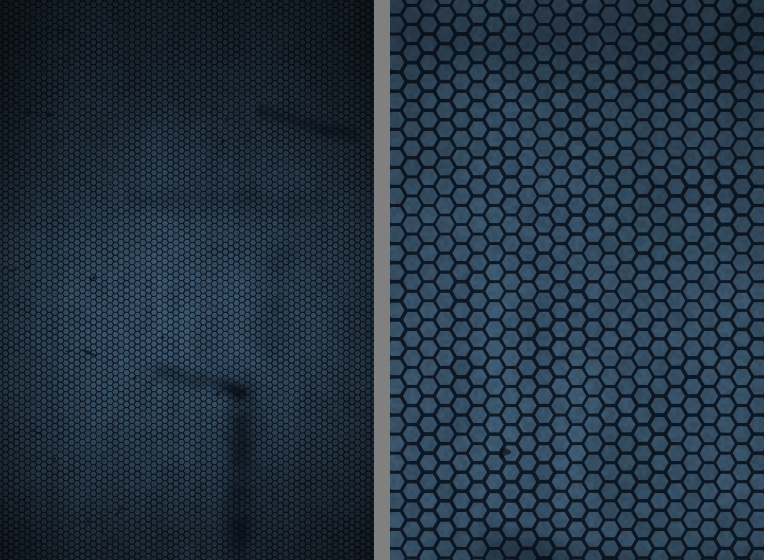
Left, the full canvas; right, a detail of the centre.
A Shadertoy shader for this pattern:

```glsl
// Worn dark blue hexagon mesh lit from the middle, with stains, scratches and specks.
#define REPEATS 34.0
#define LINE_HALF 0.088
#define CELL_COLOR vec3(0.222, 0.322, 0.408)
#define LINE_COLOR vec3(0.055, 0.098, 0.148)
#define STAIN_COLOR vec3(0.018, 0.035, 0.060)
#define LIGHT_HEIGHT 0.42
#define LIGHT_SPREAD 0.35
#define EDGE_SHADE 0.42
#define GRAIN 0.16
#define SPECKS 24
#define SCRATCHES 7

const float SQRT3 = sqrt(3.0);

float hash(vec2 p) {
    vec3 q = fract(p.xyx * vec3(0.1031, 0.1030, 0.0973));
    q += dot(q, q.yzx + 33.33);
    return fract((q.x + q.y) * q.z);
}

float noise(vec2 p) {
    vec2 i = floor(p), f = fract(p);
    f = f * f * (3.0 - 2.0 * f);
    return mix(mix(hash(i), hash(i + vec2(1, 0)), f.x),
               mix(hash(i + vec2(0, 1)), hash(i + 1.0), f.x), f.y);
}

float fbm(vec2 p) {
    float sum = 0.0, amp = 0.5;
    for (int i = 0; i < 4; i++) {
        sum += amp * noise(p);
        p = p * 2.03 + 17.1;
        amp *= 0.5;
    }
    return sum;
}

// Offset from the nearest centre of a flat-topped cell of unit height; cell id in zw.
vec4 hexCell(vec2 p) {
    vec2 pitch = vec2(SQRT3, 1.0);
    vec2 idA = floor(p / pitch + 0.5), idB = floor(p / pitch) + 0.5;
    vec2 a = p - idA * pitch, b = p - idB * pitch;
    return dot(a, a) < dot(b, b) ? vec4(a, idA) : vec4(b, idB);
}

float hexEdge(vec2 p) {
    p = abs(p);
    return 0.5 - max(p.y, dot(p, vec2(0.5 * SQRT3, 0.5)));
}

float segment(vec2 p, vec2 a, vec2 b) {
    vec2 d = b - a;
    return length(p - a - d * clamp(dot(p - a, d) / dot(d, d), 0.0, 1.0));
}

// Soft dark smear along a segment.
float smear(vec2 p, vec2 a, vec2 b, float width) {
    float d = segment(p, a, b) / width;
    return exp(-d * d);
}

// Broad stains; uv runs from 0 to 1 on both axes.
float stains(vec2 uv) {
    vec2 p = uv + 0.025 * (vec2(fbm(uv * 14.0), fbm(uv * 14.0 + 40.0)) - 0.47);
    float s = 0.55 * smear(p, vec2(0.645, 0.05), vec2(0.645, 0.29), 0.045);
    s += 0.35 * smear(p, vec2(0.42, 0.335), vec2(0.64, 0.305), 0.014);
    s += 0.40 * smear(p, vec2(0.70, 0.80), vec2(0.95, 0.76), 0.013);
    s += 0.20 * smear(p, vec2(0.73, 0.41), vec2(0.75, 0.52), 0.050);
    s += 0.16 * smear(p, vec2(0.35, 0.645), vec2(0.85, 0.635), 0.025);
    return s * (0.55 + 0.9 * fbm(uv * vec2(22.0, 33.0)));
}

// Small specks and ragged scratches; p has unit width.
float marks(vec2 p, float height, float px) {
    float m = 0.0;
    for (int i = 0; i < SPECKS; i++) {
        float k = float(i);
        vec2 c = vec2(hash(vec2(k, 3.0)), height * pow(hash(vec2(k, 8.0)), 1.3));
        float r = mix(0.002, 0.005, hash(vec2(k, 5.0)));
        float d = length(p - c) + 0.005 * (noise(p * 220.0) - 0.5);
        m = max(m, 0.65 * (1.0 - smoothstep(r - px, r + px, d)));
    }
    vec2 warp = 0.022 * (vec2(noise(p * 55.0), noise(p * 55.0 + 9.0)) - 0.5);
    for (int i = 0; i < SCRATCHES; i++) {
        float k = float(i);
        vec2 a = vec2(0.30 * hash(vec2(k, 21.0)), height * (k + 0.6) / float(SCRATCHES));
        vec2 b = a + vec2(0.075, 0.05 * (hash(vec2(k, 25.0)) - 0.5));
        float d = segment(p + warp, a, b);
        float gaps = smoothstep(0.40, 0.65, noise(p * 80.0 + k));
        m = max(m, 0.7 * gaps * (1.0 - smoothstep(0.0, 0.003 + px, d)));
    }
    return m;
}

void mainImage(out vec4 fragColor, in vec2 fragCoord) {
    vec2 uv = fragCoord / iResolution.xy;
    vec2 p = fragCoord / iResolution.x;
    float px = 1.0 / iResolution.x;
    float scale = REPEATS * SQRT3;

    // Hexagon mesh with slightly uneven lines and cell tones
    vec4 cell = hexCell(p * scale);
    float halfWidth = LINE_HALF * mix(0.8, 1.2, noise(p * 30.0));
    float aa = 0.6 * px * scale;
    float face = smoothstep(halfWidth - aa, halfWidth + aa, hexEdge(cell.xy));
    float tone = 0.96 + 0.08 * hash(cell.zw * 2.0 + 200.0);
    vec3 color = mix(LINE_COLOR, CELL_COLOR * tone, face);

    // Light from the middle, fading to the borders
    float rise = (uv.y - LIGHT_HEIGHT) / LIGHT_SPREAD;
    float light = mix(0.38, 1.0, exp(-rise * rise));
    light *= 1.0 - EDGE_SHADE * pow(abs(2.0 * uv.x - 1.0), 2.5);

    // Cloudy wear, vertical streaks and fine grain
    light *= 0.87 + 0.28 * fbm(uv * vec2(5.0, 7.0));
    light *= 0.95 + 0.10 * noise(vec2(uv.x * 28.0, uv.y * 3.0));
    light *= 1.0 + GRAIN * (noise(p * 300.0) - 0.5);

    color *= light;
    color = mix(color, STAIN_COLOR, clamp(stains(uv), 0.0, 0.8));
    color = mix(color, STAIN_COLOR, marks(p, iResolution.y / iResolution.x, px));
    fragColor = vec4(color, 1.0);
}
```
